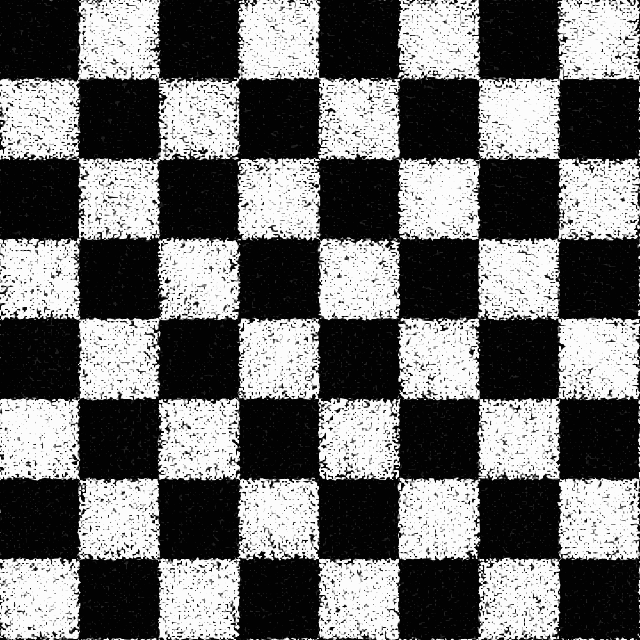
A Shadertoy shader for this pattern:

```glsl
// Worn black and white checkerboard with ragged edges and speckled ink wear; tiles seamlessly.

const float CELLS = 8.0;                     // squares across and down
const vec2  SHIFT = vec2(0.012, -0.012);     // board offset, in squares
const vec3  INK   = vec3(0.008);
const vec3  PAPER = vec3(0.99);
const float GRAIN_COUNT = 360.0;             // speckles across the canvas
const float FRAY_COUNT  = 256.0;             // edge bumps across the canvas
const float FRAY_SIZE   = 0.04;              // edge displacement, in squares
const float SPECK_START = 0.70;              // grain level where specks appear
const float SPECK_SOFT  = 0.33;              // grain range from faint to solid
const float EDGE_WEAR   = 0.27;              // extra specks beside the edges
const float EDGE_REACH  = 0.10;              // width of that band, in squares
const float CLOUD_WEAR  = 0.30;              // patchiness of the specks
const float CELL_WEAR   = 0.07;              // difference between squares
const float DUST        = 0.16;              // brightness of dust on the ink

float hash(vec2 p) {
    return fract(sin(dot(p, vec2(127.1, 311.7))) * 43758.5453);
}

// Value noise on a lattice that wraps after one canvas
float wrapNoise(vec2 uv, float period, float seed) {
    vec2 p = uv * period;
    vec2 i = floor(p);
    vec2 f = fract(p);
    f = f * f * (3.0 - 2.0 * f);
    vec2 lo = mod(i, period) + seed;
    vec2 hi = mod(i + 1.0, period) + seed;
    float bottom = mix(hash(lo), hash(vec2(hi.x, lo.y)), f.x);
    float top    = mix(hash(vec2(lo.x, hi.y)), hash(hi), f.x);
    return mix(bottom, top, f.y);
}

void mainImage(out vec4 fragColor, in vec2 fragCoord) {
    vec2 uv = fragCoord / iResolution.xy;

    // Board coordinates with frayed edges
    vec2 fray = vec2(wrapNoise(uv, FRAY_COUNT, 3.7),
                     wrapNoise(uv, FRAY_COUNT, 19.3)) - 0.5;
    vec2 board = uv * CELLS + SHIFT + FRAY_SIZE * fray;
    vec2 cell = mod(floor(board), CELLS);

    // Distance to the nearest edge, positive inside paper squares
    vec2 fromCentre = abs(fract(board) - 0.5);
    float edge = 0.5 - max(fromCentre.x, fromCentre.y);
    float side = 1.0 - 2.0 * mod(cell.x + cell.y, 2.0);
    float aa = 0.7 * CELLS / min(iResolution.x, iResolution.y);
    float paperMask = smoothstep(-aa, aa, side * edge);

    // Ink specks, denser near edges and in patches
    float cloud = 0.5 * wrapNoise(uv, 24.0, 7.1) + 0.5 * wrapNoise(uv, 64.0, 11.9);
    float start = SPECK_START
                - EDGE_WEAR * exp(-edge / EDGE_REACH)
                - CLOUD_WEAR * (cloud - 0.5)
                - CELL_WEAR * (hash(cell + 5.3) - 0.5);
    float grain = wrapNoise(uv, GRAIN_COUNT, 31.7);
    float speck = smoothstep(start, start + SPECK_SOFT, grain);

    // Faint dust on the ink
    float dust = DUST * smoothstep(0.75, 1.0, wrapNoise(uv, GRAIN_COUNT, 53.1));

    vec3 paper = mix(PAPER, INK, speck);
    vec3 color = mix(INK + dust, paper, paperMask);
    fragColor = vec4(color, 1.0);
}
```
